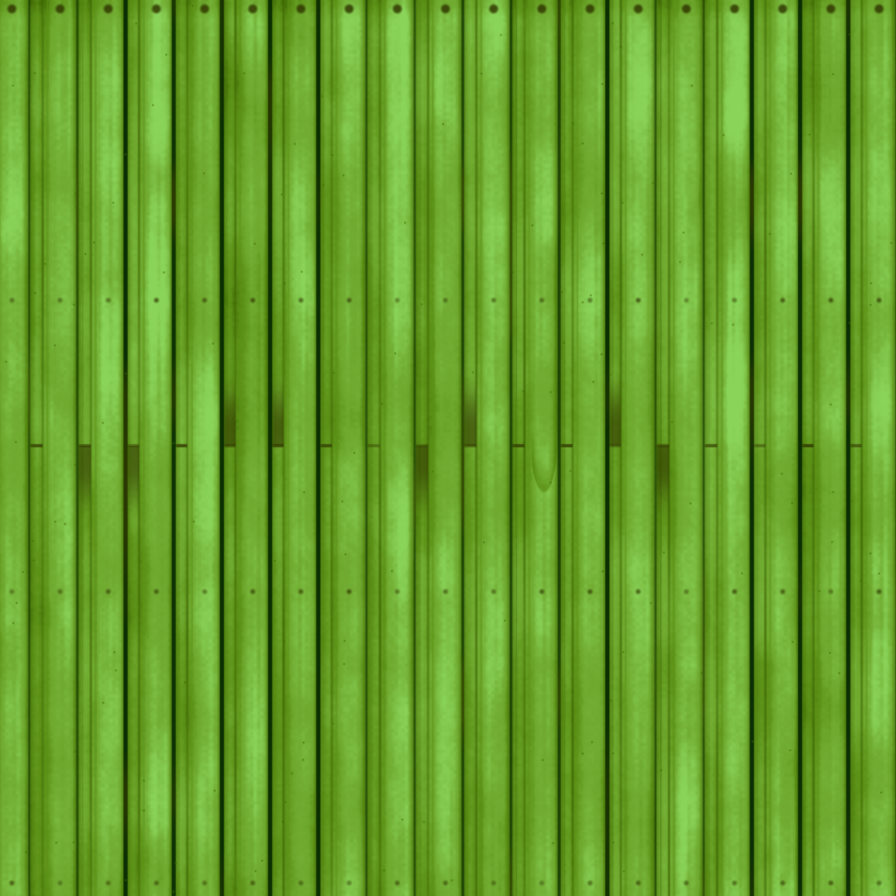
A WebGL 1 fragment shader for this texture:

```glsl
precision highp float;

uniform vec2 u_resolution;

const float PERIOD = 0.05377;    // board width
const float FIRST_SEAM = 0.0326;
const float NAIL_STEP = 0.3252;  // distance between nail rows
const float FIRST_NAIL = 0.0145;
const float JOINT_Y = 0.5026;

const vec3 BRIGHT = vec3(0.54, 0.83, 0.35);
const vec3 MID = vec3(0.44, 0.67, 0.19);
const vec3 DARK = vec3(0.36, 0.57, 0.09);
const vec3 DEEP = vec3(0.24, 0.40, 0.01);
const vec3 SEAM = vec3(0.03, 0.17, 0.01);
const vec3 RUST = vec3(0.19, 0.22, 0.0);

float hash(vec2 p) {
  return fract(sin(dot(p, vec2(127.1, 311.7))) * 43758.5453);
}

float noise(vec2 p) {
  vec2 i = floor(p), f = fract(p);
  f = f * f * (3.0 - 2.0 * f);
  return mix(mix(hash(i), hash(i + vec2(1.0, 0.0)), f.x),
             mix(hash(i + vec2(0.0, 1.0)), hash(i + 1.0), f.x), f.y);
}

float fbm(vec2 p) {
  float sum = 0.0, amp = 0.5;
  for (int i = 0; i < 4; i++) {
    sum += amp * noise(p);
    p = p * 2.03 + 17.3;
    amp *= 0.5;
  }
  return sum / 0.9375;
}

// Coverage of a line of the given half width, with soft edges
float line(float d, float halfWidth, float soft) {
  return 1.0 - smoothstep(halfWidth - soft, halfWidth + soft, abs(d));
}

vec3 paint(float tone) {
  vec3 c = mix(DEEP, DARK, smoothstep(-0.35, 0.15, tone));
  c = mix(c, MID, smoothstep(0.1, 0.55, tone));
  return mix(c, BRIGHT, smoothstep(0.5, 1.0, tone));
}

// Flat lip on the left, rounded face on the right
float boardProfile(float f) {
  float face = smoothstep(0.29, 0.58, f) * (1.0 - smoothstep(0.8, 1.0, f));
  float lip = line(f - 0.18, 0.05, 0.05);
  return 0.27 + 0.43 * face + 0.12 * lip;
}

float weathering(vec2 uv, float u, float id) {
  float blotch = fbm(vec2(u * 0.9 + id * 3.7, uv.y * 9.0)) - 0.5;
  float streak = noise(vec2(u * 13.0, uv.y * 3.0 + id)) - 0.5;
  float grain = noise(uv * 260.0) - 0.5;
  return 0.85 * blotch + 0.2 * streak + 0.1 * grain;
}

float nails(vec2 uv, float f, float id, float px) {
  float row = floor((uv.y - FIRST_NAIL) / NAIL_STEP + 0.5);
  float top = step(2.5, row);
  vec2 d = vec2((f - 0.64) * PERIOD, uv.y - FIRST_NAIL - row * NAIL_STEP);
  float radius = mix(0.0024, 0.0048, top);
  float strength = mix(0.45 + 0.3 * hash(vec2(id, row)), 0.85, top);
  return strength * line(length(d), radius, px + 0.0012);
}

// Worn patch of paint, sharpest along its rounded lower edge
float scuff(vec2 p, vec2 radii, float soft) {
  float r = length(p / radii);
  float inside = 1.0 - smoothstep(1.0 - soft, 1.0 + soft, r);
  return inside * smoothstep(0.2, 1.0, r) * smoothstep(0.6, -0.8, p.y / radii.y);
}

void main() {
  vec2 uv = gl_FragCoord.xy / u_resolution;
  float px = 1.0 / u_resolution.y;
  float aa = 1.0 / (u_resolution.x * PERIOD);
  float u = (uv.x - FIRST_SEAM) / PERIOD;
  float id = floor(u), f = fract(u);

  // Painted boards
  float tone = boardProfile(f) + weathering(uv, u, id);
  tone += 0.12 * (hash(vec2(id, 4.0)) - 0.5) + 0.09 * (uv.y - 0.5);
  tone -= 0.25 * smoothstep(0.975, 1.0, uv.y);
  tone -= 0.5 * scuff(uv - vec2(0.607, 0.5), vec2(0.014, 0.049), 0.06);
  vec3 color = paint(tone);

  // Grooves beside the lip
  float wear = noise(vec2(id * 5.3, uv.y * 7.0));
  color = mix(color, DEEP, line(f - 0.28, 0.025, aa) * (0.3 + 0.4 * wear));
  color = mix(color, DEEP, line(f - 0.11, 0.015, aa) * 0.4 * hash(vec2(id, 9.0)));
  color = mix(color, DARK, line(f - 0.38, 0.02, aa) * 0.5);

  // Horizontal joint and the stains that run from it
  float dy = uv.y - JOINT_Y;
  float lip = line(f - 0.15, 0.13, aa);
  float side = hash(vec2(id, 21.0)) > 0.5 ? 1.0 : -1.0;
  float run = smoothstep(-px, px, dy * side) * (1.0 - smoothstep(0.02, 0.085, abs(dy)));
  float stained = step(0.62, hash(vec2(id, 33.0)));
  color = mix(color, RUST, 0.6 * lip * run * stained);
  color = mix(color, RUST, lip * line(dy, 0.0018, px) * (0.35 + 0.5 * hash(vec2(id, 13.0))));

  // Seams, some open and dark, others nearly closed
  float edge = floor(u + 0.5), d = u - edge;
  float gap = smoothstep(0.15, 0.65, hash(vec2(edge, 2.0)));
  float age = noise(vec2(edge * 7.1, uv.y * 9.0));
  vec3 seam = mix(SEAM, RUST, smoothstep(0.55, 0.95, age) * 0.8);
  color = mix(color, DEEP, line(d, 0.06, 0.06) * (0.45 + 0.35 * gap));
  color = mix(color, seam, line(d, mix(0.022, 0.042, gap), aa) * (0.5 + 0.45 * gap));

  // Nails and tiny specks
  color = mix(color, RUST, nails(uv, f, id, px));
  vec2 cell = floor(uv * 90.0);
  vec2 spot = fract(uv * 90.0) - 0.3 - 0.4 * vec2(hash(cell), hash(cell + 5.0));
  float speck = step(0.975, hash(cell + 50.0)) * line(length(spot), 0.1, 90.0 * px);
  color = mix(color, DEEP, 0.5 * speck);

  gl_FragColor = vec4(color, 1.0);
}
```
